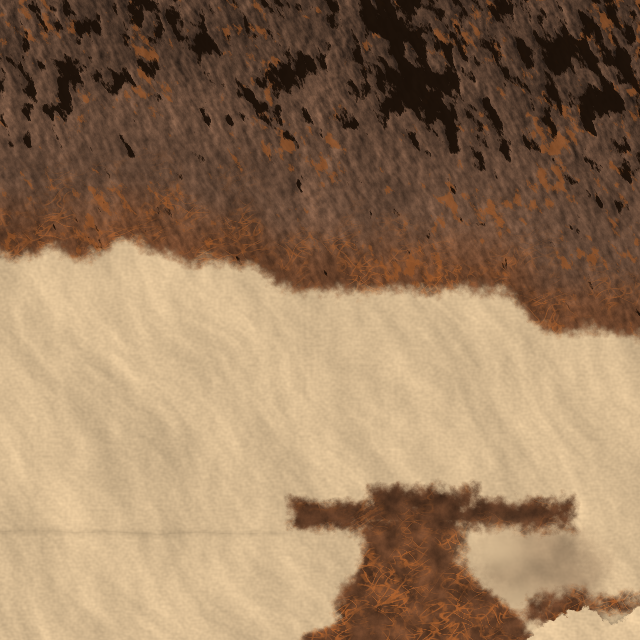
A WebGL 1 fragment shader for this texture:

```glsl
precision highp float;
// Weathered rock above a torn sheet of creased paper, with a rusty hole below.
// Gradient noise is stretched into streaks, fibres and creases; distance
// functions roughened by the same noise place the tears and hazy patches.
uniform vec2 u_resolution;

const vec3 PAPER = vec3(0.835, 0.722, 0.565);
const vec3 ROCK = vec3(0.405, 0.295, 0.225);
const vec3 SOIL = vec3(0.40, 0.255, 0.165);
const vec3 PITCH = vec3(0.095, 0.055, 0.025);
const vec3 RUST = vec3(0.73, 0.41, 0.19);
const vec3 HAZE = vec3(0.64, 0.53, 0.41);

vec2 gradient(vec2 cell) {
  float h = fract(sin(dot(cell, vec2(127.1, 311.7))) * 43758.55);
  return vec2(cos(h * 6.2832), sin(h * 6.2832));
}

float noise(vec2 p) {
  vec2 i = floor(p), f = fract(p);
  vec2 u = f * f * f * (f * (f * 6.0 - 15.0) + 10.0);
  float a = dot(gradient(i), f);
  float b = dot(gradient(i + vec2(1, 0)), f - vec2(1, 0));
  float c = dot(gradient(i + vec2(0, 1)), f - vec2(0, 1));
  float d = dot(gradient(i + 1.0), f - 1.0);
  return mix(mix(a, b, u.x), mix(c, d, u.x), u.y) * 1.4;
}

float fbm(vec2 p) {
  float sum = 0.0, amp = 0.5;
  for (int i = 0; i < 5; i++) {
    sum += amp * noise(p);
    p = mat2(1.6, 1.2, -1.2, 1.6) * p + 7.3;
    amp *= 0.55;
  }
  return sum;
}

// Coordinates across and along a direction, compressed along it.
vec2 stretch(vec2 p, vec2 dir, float squash) {
  return vec2(dot(p, vec2(-dir.y, dir.x)), dot(p, dir) * squash);
}

float ridge(vec2 p, float width) {
  return 1.0 - smoothstep(0.0, width, abs(noise(p)));
}

float ellipse(vec2 p, vec2 center, vec2 radius) {
  return (length((p - center) / radius) - 1.0) * min(radius.x, radius.y);
}

float box(vec2 p, vec2 center, vec2 halfSize) {
  vec2 d = abs(p - center) - halfSize;
  return length(max(d, 0.0)) + min(max(d.x, d.y), 0.0);
}

float spot(vec2 p, vec2 center, vec2 radius) {
  vec2 d = (p - center) / radius;
  return exp(-dot(d, d));
}

// Height of the upper tear.
float tearLine(float x) {
  return 0.600 + 0.018 * smoothstep(0.168, 0.182, x)
    - 0.032 * smoothstep(0.20, 0.31, x)
    - 0.043 * smoothstep(0.37, 0.46, x)
    - 0.066 * smoothstep(0.78, 0.87, x);
}

// Crossbar, widening stem and two small islands of the lower hole.
float holeDistance(vec2 p) {
  float left = 0.522 + 0.045 * smoothstep(0.03, 0.15, p.y)
    - 0.05 * (1.0 - smoothstep(0.0, 0.035, p.y));
  float right = 0.83 - 0.105 * smoothstep(0.0, 0.13, p.y);
  float stem = max(max(left - p.x, p.x - right), p.y - 0.2);
  float bar = min(box(p, vec2(0.675, 0.197), vec2(0.220, 0.023)),
                  box(p, vec2(0.66, 0.215), vec2(0.085, 0.022)));
  float isles = min(ellipse(p, vec2(0.875, 0.045), vec2(0.055, 0.030)),
                    ellipse(p, vec2(0.965, 0.055), vec2(0.035, 0.013)));
  return min(min(stem, bar), isles);
}

vec3 rock(vec2 p, float height) {
  vec2 s = stretch(p, vec2(0.44, -0.90), 0.42);
  float streak = fbm(s * 46.0);
  float relief = streak - fbm((s + vec2(0.004, 0.002)) * 46.0);
  float top = smoothstep(0.06, 0.42, height);
  vec3 col = mix(SOIL, ROCK, smoothstep(0.02, 0.13, height));
  col *= 1.0 - 0.20 * top + 0.30 * fbm(p * 9.0);
  col *= 1.0 + relief * mix(0.45, 1.1, top) + 0.30 * fbm(p * 75.0);

  float bias = 0.9 * spot(p, vec2(0.62 + 0.40 * (0.95 - p.y), p.y), vec2(0.055, 1.0))
    * smoothstep(0.69, 0.80, p.y)
    + 0.55 * spot(p, vec2(0.95, 0.91), vec2(0.13, 0.10))
    + 0.45 * spot(p, vec2(0.41, 0.85), vec2(0.05, 0.04))
    + 0.35 * spot(p, vec2(0.08, 0.88), vec2(0.16, 0.09));
  float dark = streak + 0.5 * fbm(p * 10.0 + 4.0) + 0.48 * bias + 0.30 * top - 0.43;
  float fleck = fbm(stretch(p, vec2(0.55, -0.83), 0.55) * 62.0 + 31.0)
    + 0.5 * noise(p * 11.0 + 9.0) + 0.20 * spot(p, vec2(0.98, 0.90), vec2(0.2, 0.2));
  col = mix(col, RUST * 0.82, 0.65 * smoothstep(0.27, 0.52, fleck));
  return mix(col, PITCH, 0.94 * smoothstep(-0.02, 0.14, dark));
}

// Crossing rusty fibres; amount controls how densely they show.
vec3 addFibres(vec3 col, vec2 p, float amount) {
  vec2 q = p + 0.012 * vec2(noise(p * 22.0), noise(p * 22.0 + 5.0));
  float f = max(ridge(stretch(q, vec2(0.87, 0.50), 0.30) * 70.0, 0.13),
                ridge(stretch(q, vec2(0.90, -0.42), 0.35) * 85.0, 0.12));
  float cover = smoothstep(-0.20, 0.35, fbm(p * 17.0 + 2.0) + 0.3 * amount - 0.12);
  float grain = smoothstep(-0.1, 0.35, fbm(p * 80.0));
  return mix(col, RUST, amount * cover * clamp(0.75 * f + 0.55 * grain, 0.0, 0.9));
}

vec3 paper(vec2 p) {
  vec2 s = stretch(p + 0.025 * noise(p * 5.0), vec2(0.58, -0.81), 0.45);
  float crease = fbm(s * 9.0) - fbm((s + vec2(0.012, 0.004)) * 9.0);
  float light = 1.0 + 0.28 * crease + 0.075 * fbm(p * 5.0);
  light += 0.045 * noise(p * 190.0) + 0.025 * noise(p * vec2(90.0, 260.0));
  float leftSide = 1.0 - smoothstep(0.168, 0.178, p.x);
  light -= 0.035 * leftSide * smoothstep(0.05, 0.17, p.x) * smoothstep(0.17, 0.3, p.y);
  float fold = abs(p.y - 0.168 - 0.004 * noise(p * 14.0));
  light -= 0.10 * exp(-fold * 260.0) * (1.0 - smoothstep(0.40, 0.50, p.x));
  light += 0.05 * spot(p, vec2(0.2, 0.57), vec2(0.05, 0.04));
  return PAPER * light;
}

void main() {
  vec2 p = gl_FragCoord.xy / u_resolution;
  float rough = 0.020 * fbm(p * 20.0) + 0.012 * fbm(p * 75.0);
  float height = p.y - tearLine(p.x) + rough;
  float hole = holeDistance(p) + rough;

  // Paper with hazy stains around the hole, a pale island and a curled corner.
  vec3 col = paper(p);
  float stain = 1.0 - smoothstep(-0.035, 0.025, ellipse(p, vec2(0.845, 0.11), vec2(0.10, 0.075)) + rough);
  col = mix(col, HAZE * (1.0 + 0.4 * fbm(p * 13.0)), 0.75 * stain);
  col = mix(col, PAPER, 0.85 * spot(p, vec2(0.78, 0.14), vec2(0.045, 0.035)));
  col = mix(col, PAPER * 0.93, 0.7 * spot(p, vec2(0.81, 0.065), vec2(0.045, 0.025)));

  // Exposed ground, softened by a dusty rim.
  float upper = smoothstep(-0.010, 0.018, height);
  float lower = 1.0 - smoothstep(-0.014, 0.012, hole);
  lower *= 1.0 - 0.95 * spot(p, vec2(0.78, 0.14), vec2(0.045, 0.03));
  vec3 ground = rock(p, max(height, 0.0));
  ground = addFibres(ground, p, 0.60 * (1.0 - smoothstep(0.02, 0.20, height)));
  vec3 soil = SOIL * (0.96 + 0.55 * fbm(p * 34.0));
  float barShade = smoothstep(0.15, 0.20, p.y);
  soil = addFibres(soil * (1.0 - 0.12 * barShade), p, mix(0.85, 0.42, barShade));
  col = mix(col, ground, upper);
  col = mix(col, soil, lower);

  float curl = 0.052 - 0.55 * max(0.91 - p.x, 0.0) - 0.03 * smoothstep(0.92, 0.96, p.x)
    + 0.03 * smoothstep(0.96, 1.0, p.x) + rough - p.y;
  col *= 1.0 - 0.22 * exp(-abs(curl) * 130.0) * smoothstep(0.84, 0.90, p.x);
  col = mix(col, paper(p) * 1.06, smoothstep(-0.002, 0.004, curl));
  gl_FragColor = vec4(clamp(col, 0.0, 1.0), 1.0);
}
```
